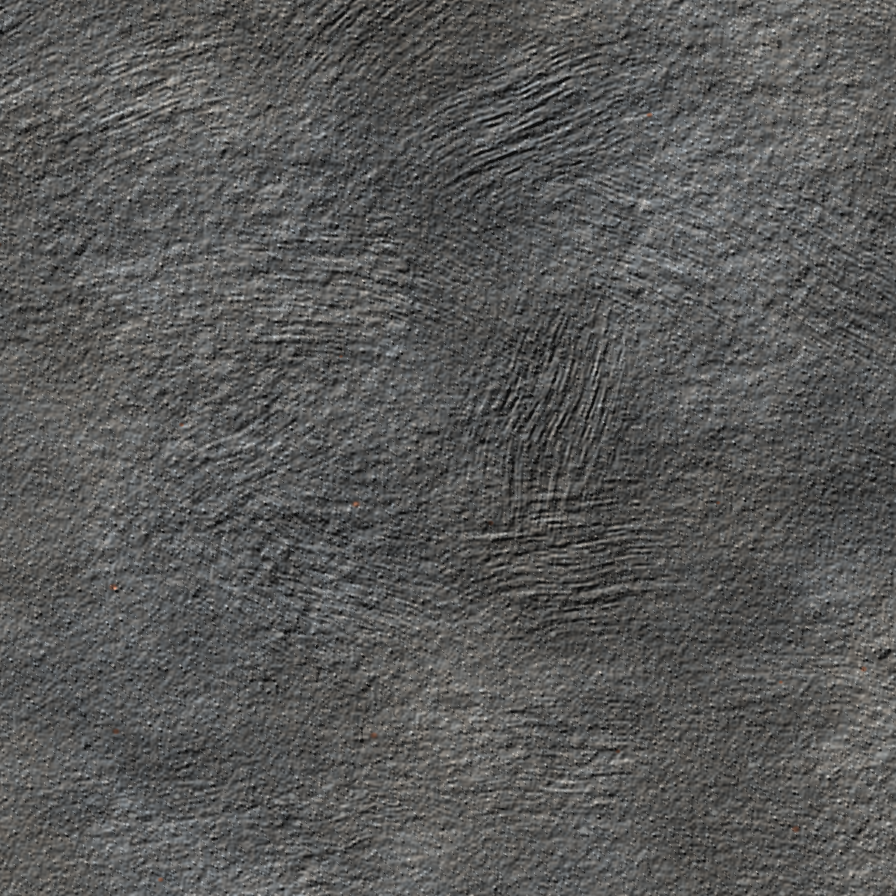
Reproduce this texture procedurally as a Shadertoy shader.

```glsl
// Rough grey cement plaster with sandy grain, trowel strokes and small pebbles.

float hash(vec2 p) {
    return fract(sin(dot(p, vec2(127.1, 311.7))) * 43758.5453);
}

float noise(vec2 p) {
    vec2 i = floor(p), f = fract(p);
    f = f * f * (3.0 - 2.0 * f);
    return mix(mix(hash(i), hash(i + vec2(1, 0)), f.x),
               mix(hash(i + vec2(0, 1)), hash(i + vec2(1, 1)), f.x), f.y);
}

float fbm(vec2 p) {
    float sum = 0.0, amp = 0.5;
    for (int i = 0; i < 4; i++) {
        sum += amp * noise(p);
        p = mat2(1.6, 1.2, -1.2, 1.6) * p + 7.3;
        amp *= 0.5;
    }
    return sum;
}

// Overlapping soft patches, each finely scratched along its own direction
float strokes(vec2 p) {
    p = p * 5.0 + 0.07 * vec2(noise(p * 14.0), noise(p * 14.0 + 31.0));
    vec2 cell = floor(p);
    float sum = 0.0;
    for (int y = -1; y <= 1; y++)
    for (int x = -1; x <= 1; x++) {
        vec2 id = cell + vec2(x, y);
        vec2 d = p - id - vec2(hash(id + 3.1), hash(id + 8.7));
        float angle = 0.08 + 1.4 * (hash(id + 15.3) - 0.5);
        if (hash(id + 41.9) > 0.95) angle = 1.3;
        float c = cos(angle), s = sin(angle);
        vec2 q = vec2(c * d.x + s * d.y, c * d.y - s * d.x);
        float strength = hash(id + 22.4);
        float mask = 1.0 - smoothstep(0.2, 1.0, length(q * vec2(1.0, 1.4)));
        q.y += 0.12 * q.x * q.x;
        float scratch = noise(q * vec2(9.0, 58.0) + id * 17.0)
                      + 0.9 * noise(q * vec2(5.0, 31.0) + id * 29.0)
                      + 0.6 * noise(q * vec2(3.0, 14.0) + id * 37.0) - 1.25;
        sum += mask * (0.15 + 0.85 * strength * strength) * scratch;
    }
    return sum;
}

// One round pebble per grid cell: height in x, random id in y
vec2 pebble(vec2 p, float density) {
    vec2 id = floor(p);
    vec2 centre = 0.35 + 0.3 * vec2(hash(id + 5.2), hash(id + 9.6));
    float radius = mix(0.14, 0.33, hash(id + 13.8));
    float present = step(hash(id + 19.1), density);
    float d = length((fract(p) - centre) * vec2(0.9, 1.1));
    return vec2(present * (1.0 - smoothstep(0.2 * radius, radius, d)), hash(id + 27.7));
}

float height(vec2 p) {
    vec2 turned = mat2(0.8, 0.6, -0.6, 0.8) * p;
    float coarse = smoothstep(0.38, 0.62, fbm(p * 6.0 + 50.0));
    float h = 0.18 * noise(p * 300.0) + 0.19 * noise(turned * 185.0 + 4.0);
    h += mix(0.1, 0.4, coarse) * noise(turned * 95.0 + 11.0);
    h += 0.25 * coarse * noise(p * vec2(34.0, 56.0) + 23.0);
    h += 0.42 * strokes(p);
    h += 0.18 * pebble(turned * 84.0, 0.15 + 0.45 * coarse).x;
    h += 0.16 * pebble(mat2(0.6, 0.8, -0.8, 0.6) * p * 135.0, 0.5).x;
    return h;
}

void mainImage(out vec4 fragColor, in vec2 fragCoord) {
    vec2 uv = fragCoord / iResolution.y;

    // Relief lit from the upper left, with hollows darker than ridges
    float here = height(uv);
    float relief = here - height(uv + 0.003 * vec2(-0.5, 0.86));
    float light = 0.372 + 0.92 * relief + 0.13 * (here - 0.46);

    // Broad damp and dry areas, and smaller smudges drawn out sideways
    light += 0.18 * (fbm(uv * 4.0 + 2.0) - 0.47);
    light += 0.16 * (fbm(uv * vec2(13.0, 20.0) + 70.0) - 0.47);

    // A few thin dark pits in the rougher areas
    float rough = smoothstep(0.48, 0.65, fbm(uv * 7.0 + 80.0));
    float pit = noise(uv * vec2(85.0, 130.0) + 1.5 * noise(uv * 60.0) + 60.0);
    light -= 0.16 * rough * smoothstep(0.82, 0.97, pit);
    light = clamp(light, 0.05, 0.8);

    // Slight drift between warm sand and cool cement, plus tinted grains
    float cool = smoothstep(0.3, 0.7, fbm(uv * 5.0 + 14.0));
    vec3 color = light * mix(vec3(1.012, 1.0, 0.97), vec3(0.985, 1.0, 1.005), cool);
    float grainTint = noise(uv * 160.0 + 90.0) - 0.5;
    color *= 1.0 + grainTint * vec3(0.07, 0.0, -0.06);

    // Rare rusty and pale pebbles
    vec2 stone = pebble(uv * 55.0 + 0.5, 1.0);
    float rust = stone.x * step(0.995, stone.y);
    float pale = stone.x * step(stone.y, 0.008);
    color = mix(color, light * vec3(1.2, 0.75, 0.55), 0.8 * rust);
    color = mix(color, vec3(0.62, 0.63, 0.62), 0.7 * pale);

    fragColor = vec4(color, 1.0);
}
```
